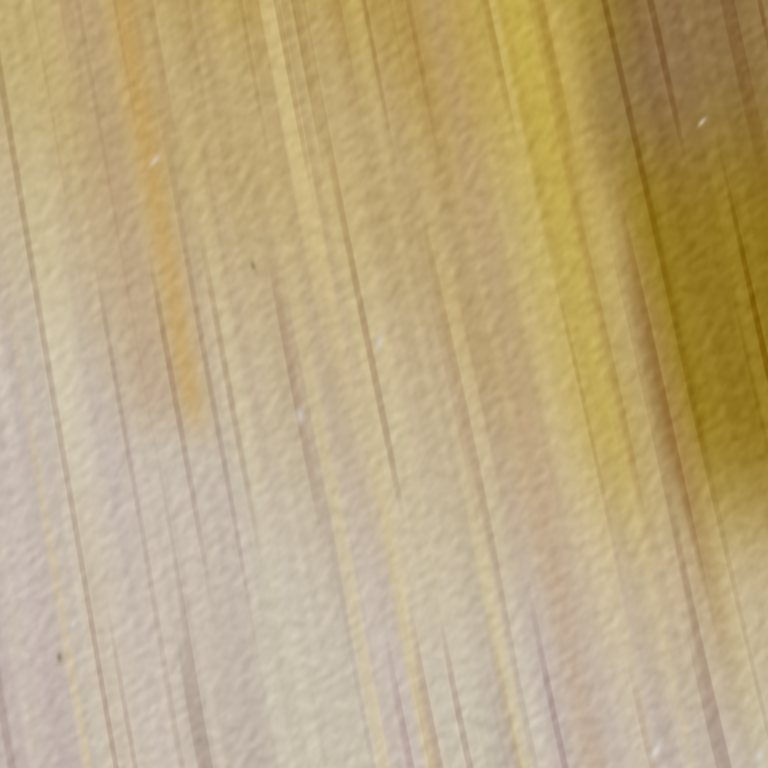
A WebGL 1 fragment shader for this texture:

```glsl
precision highp float;
// Soft-focus pale wood with slanted grain, warming to a shaded olive corner.
uniform vec2 u_resolution;

#define GRAIN_SLANT 0.17
#define GRAIN_FAN 0.07
#define BAND_FREQ 15.0
#define STREAK_FREQ 38.0
#define FIBRE_FREQ 100.0
#define BAND_TINT 0.05
#define STREAK_TINT 0.055
#define FIBRE_TINT 0.035
#define RELIEF 0.045
#define SPECKS 9

const vec3 PALE   = vec3(0.78, 0.735, 0.685);
const vec3 CREAM  = vec3(0.77, 0.70, 0.57);
const vec3 TAN    = vec3(0.75, 0.66, 0.46);
const vec3 GOLD   = vec3(0.73, 0.62, 0.34);
const vec3 OLIVE  = vec3(0.58, 0.47, 0.13);
const vec3 BROWN  = vec3(0.57, 0.46, 0.31);
const vec3 STRAW  = vec3(0.86, 0.79, 0.56);
const vec3 ORANGE = vec3(0.77, 0.62, 0.34);
const vec3 ROSE   = vec3(0.70, 0.58, 0.46);

float hash(vec2 p) {
  vec3 q = fract(p.xyx * vec3(0.1031, 0.1030, 0.0973));
  q += dot(q, q.yzx + 33.33);
  return fract((q.x + q.y) * q.z);
}

// Value noise from 0 to 1.
float noise(vec2 p) {
  vec2 i = floor(p);
  vec2 f = fract(p);
  f = f * f * f * (f * (f * 6.0 - 15.0) + 10.0);
  float low  = mix(hash(i), hash(i + vec2(1.0, 0.0)), f.x);
  float high = mix(hash(i + vec2(0.0, 1.0)), hash(i + vec2(1.0, 1.0)), f.x);
  return mix(low, high, f.y);
}

// Noise stretched along the grain.
float grain(float s, float y, float across, float along, float seed) {
  return noise(vec2(s * across, y * along) + seed);
}

// Soft bump of height 1 around a centre.
float bump(float x, float centre, float width) {
  float d = (x - centre) / width;
  return exp(-d * d);
}

// Position across the grain: constant along each fibre, which fans out rightward.
float acrossGrain(vec2 p) {
  float wander = noise(p * vec2(3.0, 2.5) + 7.0) - 0.5;
  return p.x + p.y * (GRAIN_SLANT + GRAIN_FAN * p.x) + 0.01 * wander;
}

// Pale lower left warming to gold at the upper right.
vec3 baseColor(vec2 p, float s) {
  float warmth = 0.82 * p.y + 0.43 * p.x;
  warmth += 0.1 * (grain(s, p.y, 12.0, 1.5, 5.0) - 0.5);
  vec3 c = mix(PALE, CREAM, smoothstep(0.36, 0.62, warmth));
  c = mix(c, TAN, smoothstep(0.56, 0.78, warmth));
  return mix(c, GOLD, smoothstep(0.82, 1.05, warmth));
}

// Olive shade at the right, with a brown smudge above it.
vec3 addShade(vec3 c, vec2 p, float s) {
  float edge = s + 0.04 * (grain(s, p.y, 20.0, 1.5, 3.0) - 0.5);
  float lift = smoothstep(0.22, 0.48, p.y);
  c = mix(c, vec3(0.75, 0.65, 0.28), 0.6 * bump(s, 0.88, 0.05) * lift);
  c = mix(c, OLIVE, smoothstep(0.93, 1.035, edge) * lift);
  float smudge = smoothstep(0.68, 0.92, p.y) * smoothstep(0.73, 0.81, p.x);
  smudge *= 0.4 + 0.6 * noise(p * vec2(9.0, 6.0) + 20.0);
  c = mix(c, BROWN, smudge);
  float strip = bump(s, 0.985, 0.022) * bump(p.y, 0.42, 0.25);
  return mix(c, vec3(0.65, 0.51, 0.30), 0.6 * strip);
}

// Broad bands, soft streaks and sparse long lines along the grain.
vec3 addGrain(vec3 c, vec2 p, float s) {
  float band   = grain(s, p.y, BAND_FREQ, 1.0, 11.0) - 0.5;
  float streak = grain(s, p.y, STREAK_FREQ, 1.8, 31.0) - 0.5;
  float fibre  = grain(s, p.y, FIBRE_FREQ, 4.0, 53.0) - 0.5;
  c += BAND_TINT * band * vec3(0.2, 0.5, -0.3);
  c += STREAK_TINT * streak * vec3(0.8, 1.0, 0.5);
  c += FIBRE_TINT * fibre;

  // An orange flame beside a rosy band in the upper half.
  float upper = smoothstep(0.40, 0.50, p.y);
  c = mix(c, ROSE, 0.4 * upper * bump(s, 0.285, 0.035));
  c = mix(c, ORANGE, 0.6 * upper * bump(s, 0.335, 0.02));
  c = mix(c, ROSE, 0.4 * bump(s, 0.775, 0.022));

  // Straw lines gather in a few clusters.
  float cluster = bump(s, 0.54, 0.045) + 0.8 * bump(s, 0.68, 0.012);
  cluster += 0.6 * bump(s, 0.12, 0.05) + 0.6 * bump(s, 0.87, 0.05);
  float line = smoothstep(0.4, 0.85, grain(s, p.y, 62.0, 0.8, 83.0));
  c = mix(c, c * 0.45 + STRAW * 0.55, min(cluster, 1.0) * line);

  // Thin dark lines are rarer and fade in and out.
  float crack = smoothstep(0.7, 1.0, grain(s, p.y, 80.0, 2.0, 97.0));
  return c - 0.1 * crack * vec3(0.8, 1.0, 0.9);
}

// Fine rough surface, lit from one side.
float relief(vec2 p) {
  vec2 q = vec2(p.x - 0.5 * p.y, p.y + 0.3 * p.x) * vec2(95.0, 68.0) + 150.0;
  float coarse = noise(q) - noise(q + vec2(0.6, -0.4));
  float fine = noise(q * 1.7 + 40.0) - 0.5;
  return coarse + 0.6 * fine;
}

// A few small pale and dark flecks.
vec3 addSpecks(vec3 c, vec2 p) {
  for (int i = 0; i < SPECKS; i++) {
    float k = float(i);
    vec2 d = p - vec2(hash(vec2(k, 3.1)), hash(vec2(k, 8.7)));
    d.x += d.y * (hash(vec2(k, 5.3)) - 0.7);
    float size = mix(0.003, 0.009, hash(vec2(k, 1.9)));
    float fleck = exp(-dot(d, d * vec2(2.5, 0.7)) / (size * size));
    float dark = step(2.5, mod(k, 4.0));
    c = mix(c, mix(vec3(0.84, 0.83, 0.82), vec3(0.50, 0.42, 0.28), dark), 0.6 * fleck);
  }
  return c;
}

void main() {
  vec2 p = gl_FragCoord.xy / u_resolution;
  float s = acrossGrain(p);
  vec3 color = addShade(baseColor(p, s), p, s);
  color = addSpecks(addGrain(color, p, s), p) + RELIEF * relief(p);
  gl_FragColor = vec4(clamp(color, 0.0, 1.0), 1.0);
}
```
